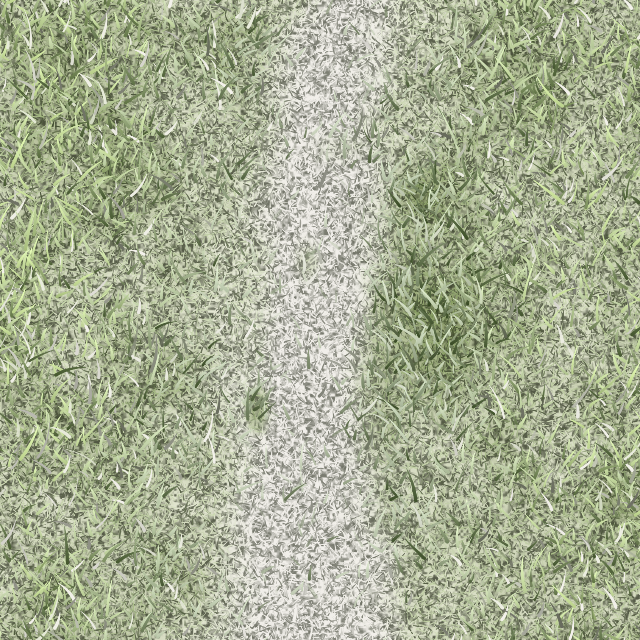
Write a three.js fragment shader that draws this texture.

```glsl
// A pale, worn footpath running up through patchy grass in flat daylight.
// Layered cell grids scatter dry straw, then tapered green blades; a cover
// field made of the path shape, soft patches and noise decides where they grow.
#define STRAW_LAYERS 6
#define GRASS_LAYERS 7
#define STRAW_CELLS 62.0
#define GRASS_CELLS 52.0
#define STRAW_WIDTH 0.0011
#define BLADE_WIDTH 0.0025
#define SOFT 0.0008
#define PALE_STRAW vec3(0.96, 0.95, 0.93)
#define DARK_SOIL vec3(0.39, 0.40, 0.35)
#define DEEP_GREEN vec3(0.27, 0.34, 0.19)
#define DULL_GREEN vec3(0.78, 0.83, 0.72)
#define SUNNY_GREEN vec3(0.79, 0.88, 0.60)

varying vec2 vUv;

vec4 hash4(vec2 cell) {
  vec4 h = fract(cell.xyxy * vec4(0.1031, 0.1030, 0.0973, 0.1099));
  h += dot(h, h.wzxy + 33.33);
  return fract((h.xxyz + h.yzzw) * h.zywx);
}

float noise(vec2 p) {
  vec2 i = floor(p), f = fract(p);
  f = f * f * (3.0 - 2.0 * f);
  float low = mix(hash4(i).x, hash4(i + vec2(1.0, 0.0)).x, f.x);
  float high = mix(hash4(i + vec2(0.0, 1.0)).x, hash4(i + 1.0).x, f.x);
  return mix(low, high, f.y);
}

float patchAt(vec2 p, vec2 centre, vec2 radius) {
  vec2 q = (p - centre) / radius;
  return exp(-dot(q, q));
}

// Signed distance from the ragged edge of the path, negative on it
float pathEdge(vec2 p) {
  float centre = mix(0.475, 0.535, p.y) - 0.02 * sin(3.14 * p.y);
  float halfWidth = mix(0.13, 0.06, p.y);
  return abs(p.x - centre) - halfWidth + 0.05 * (noise(p * 15.0) - 0.5);
}

// Dark, dense tufts beside the path
float tufts(vec2 p) {
  return patchAt(p, vec2(0.69, 0.50), vec2(0.09, 0.11))
       + patchAt(p, vec2(0.66, 0.69), vec2(0.045, 0.05))
       + patchAt(p, vec2(0.60, 0.35), vec2(0.05, 0.13)) * 0.6
       + patchAt(p, vec2(0.63, 0.19), vec2(0.06, 0.07)) * 0.5
       + patchAt(p, vec2(0.40, 0.36), vec2(0.018, 0.035)) * 1.5
       + patchAt(p, vec2(0.48, 0.59), vec2(0.022, 0.035)) * 0.5
       + patchAt(p, vec2(0.54, 0.77), vec2(0.06, 0.03)) * 0.35
       + patchAt(p, vec2(0.30, 0.45), vec2(0.07, 0.09)) * 0.35;
}

// Amount of living grass, 0 to 1
float coverAt(vec2 p) {
  float edge = pathEdge(p);
  float clumps = 0.5 * noise(p * 10.0 + 4.0) + 0.5 * noise(p * 23.0 + 9.0) - 0.5;
  float cover = 0.05 + 0.24 * smoothstep(-0.04, 0.18, edge);
  cover += 0.62 * clumps * smoothstep(-0.07, 0.1, edge);
  cover += 0.48 * tufts(p);
  cover += 0.25 * patchAt(p, vec2(0.08, 0.88), vec2(0.19, 0.16));
  cover += 0.30 * patchAt(p, vec2(0.19, 0.70), vec2(0.08, 0.07));
  cover += 0.35 * patchAt(p, vec2(0.03, 0.53), vec2(0.07, 0.10));
  cover += 0.30 * patchAt(p, vec2(0.09, 0.32), vec2(0.06, 0.08));
  cover += 0.28 * patchAt(p, vec2(0.80, 0.87), vec2(0.12, 0.13));
  cover += 0.35 * patchAt(p, vec2(0.96, 0.21), vec2(0.06, 0.09));
  cover += 0.15 * patchAt(p, vec2(0.36, 0.92), vec2(0.08, 0.10));
  cover -= 0.20 * patchAt(p, vec2(0.30, 0.79), vec2(0.05, 0.06));
  cover -= 0.15 * patchAt(p, vec2(0.18, 0.51), vec2(0.09, 0.08));
  cover -= 0.18 * patchAt(p, vec2(0.78, 0.67), vec2(0.06, 0.07));
  return clamp(cover, 0.0, 0.9);
}

// Coverage of one curved, tapering strand rooted at the origin
float strand(vec2 q, float angle, float len, float width, float bend) {
  vec2 dir = vec2(sin(angle), cos(angle));
  float t = dot(q, dir) / len;
  float s = clamp(t, 0.0, 1.0);
  float side = dot(q, vec2(-dir.y, dir.x)) - bend * len * s * s;
  float d = length(vec2(side, (t - s) * len)) - width * (1.0 - 0.8 * s * s);
  return 1.0 - smoothstep(-SOFT, SOFT, d);
}

// Draws one grid of strands, upper rows first so that nearer ones overlap
vec3 scatter(vec3 col, vec2 p, float cells, float seed, bool grass) {
  vec2 home = floor(p * cells);
  for (int j = 0; j < 4; j++) {
    for (int i = 0; i < 3; i++) {
      vec2 cell = home + vec2(float(i) - 1.0, 1.0 - float(j));
      vec4 h = hash4(cell + seed * 37.0 + 11.0);
      vec4 k = hash4(cell + seed * 53.0 + 171.0);
      vec2 root = (cell + h.xy) / cells;
      float angle = (h.z - 0.5) * (grass ? 2.1 : 3.1);
      float len = (0.6 + 0.7 * h.w) / cells;
      float width = grass ? BLADE_WIDTH * (0.5 + 0.6 * k.z) : STRAW_WIDTH;
      float mask = strand(p - root, angle, len, width, 0.7 * (k.x - 0.5));
      if (mask <= 0.0) continue;
      float cover = coverAt(root), edge = pathEdge(root);
      vec3 tint = mix(DARK_SOIL, PALE_STRAW, smoothstep(-0.1, 0.7, k.y));
      float turf = max(smoothstep(-0.06, 0.05, edge) * 0.7, smoothstep(0.06, 0.4, cover));
      tint *= mix(vec3(1.0), vec3(0.84, 0.91, 0.76), k.w * turf);
      if (grass) {
        mask *= 1.0 - smoothstep(cover - 0.05, cover + 0.05, k.w);
        float dense = min(tufts(root), 1.0);
        float sun = smoothstep(0.04, 0.30, edge) * (1.0 - 0.4 * dense);
        vec3 green = mix(DULL_GREEN, SUNNY_GREEN, sun * (0.3 + 0.7 * h.w));
        green = mix(DEEP_GREEN, green, smoothstep(-0.15, 0.65, k.y - 0.22 * dense));
        green += 0.16 * (dot(p - root, vec2(0.0, cells)) - 0.3);
        // Some blades in thin turf are dry
        tint = mix(green, tint, step(0.78, k.x) * (1.0 - dense));
      }
      col = mix(col, tint, mask);
    }
  }
  return col;
}

void main() {
  vec2 p = vUv;
  float cover = coverAt(p);
  float grain = 0.7 * noise(p * 230.0) + 0.3 * noise(p * 110.0 + 7.0);
  vec3 col = mix(DARK_SOIL, PALE_STRAW, smoothstep(0.15, 0.75, grain));
  for (int i = 0; i < STRAW_LAYERS; i++)
    col = scatter(col, p, STRAW_CELLS + 5.0 * float(i), float(i), false);
  // Green shade between the stems, bare brightness on the path
  float edge = pathEdge(p);
  vec3 shade = mix(vec3(0.95, 0.97, 0.91), vec3(0.60, 0.67, 0.47), cover);
  col *= mix(vec3(1.0), shade, max(smoothstep(0.05, 0.4, cover), smoothstep(-0.05, 0.06, edge)));
  for (int i = 0; i < GRASS_LAYERS; i++)
    col = scatter(col, p, GRASS_CELLS - 5.0 * float(i), float(i) + 20.0, true);
  float wash = 1.0 - smoothstep(-0.08, 0.05, edge);
  col = mix(col, PALE_STRAW * 0.92, 0.18 * wash);
  gl_FragColor = vec4(clamp(col, 0.0, 1.0), 1.0);
}
```
